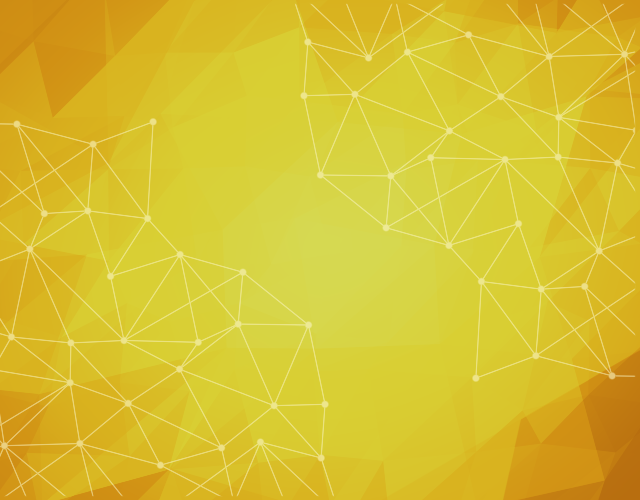
Write a Shadertoy shader that draws this background.

```glsl
#define GLOW_CENTER vec2(0.03, 0.0)
#define GLOW_RADII vec2(0.74, 0.60)
#define GLOW_TILT 0.26
#define FACET_LARGE 0.25
#define FACET_SMALL 0.14
#define FACET_CONTRAST 0.32
#define WEB_CENTER vec2(-0.011, 0.0)
#define WEB_TIP vec2(0.012, 0.15)
#define WEB_CELL 0.125
#define WEB_SHEAR 0.2
#define LINE_RADIUS 0.0003
#define NODE_RADIUS 0.0068

vec2 hash2(vec2 p) {
    vec3 q = fract(p.xyx * vec3(0.1031, 0.1030, 0.0973));
    q += dot(q, q.yzx + 33.33);
    return fract((q.xx + q.yz) * q.zy);
}

// Elliptical distance from the bright middle
float glowDistance(vec2 p) {
    p -= GLOW_CENTER;
    float c = cos(GLOW_TILT), s = sin(GLOW_TILT);
    return length(vec2(c * p.x + s * p.y, c * p.y - s * p.x) / GLOW_RADII);
}

vec3 ramp(float t) {
    vec3 color = mix(vec3(0.84, 0.85, 0.32), vec3(0.85, 0.81, 0.20), smoothstep(0.0, 0.55, t));
    color = mix(color, vec3(0.85, 0.70, 0.12), smoothstep(0.52, 0.90, t));
    color = mix(color, vec3(0.82, 0.57, 0.08), smoothstep(0.88, 1.12, t));
    return mix(color, vec3(0.72, 0.43, 0.06), smoothstep(1.08, 1.45, t));
}

// Low-poly triangles: xy = offset to the centroid, z = random shade
vec2 corner(vec2 id, float seed) {
    return id + (hash2(id + seed) - 0.5) * 0.62;
}

float edgeSide(vec2 p, vec2 a, vec2 b) {
    vec2 e = normalize(b - a), r = p - a;
    return e.x * r.y - e.y * r.x;
}

vec3 facets(vec2 p, float size) {
    vec2 g = p / size, cell = floor(g);
    float seed = 50.0 + floor(size * 100.0);
    float blur = 0.6 / (iResolution.y * size);
    vec4 sum = vec4(0.0);
    for (int y = -1; y <= 1; y++)
    for (int x = -1; x <= 1; x++) {
        vec2 id = cell + vec2(x, y);
        vec2 a = corner(id, seed), c = corner(id + 1.0, seed);
        for (int k = 0; k < 2; k++) {
            float upper = float(k), turn = 1.0 - 2.0 * upper;
            vec2 b = corner(id + vec2(1.0 - upper, upper), seed);
            float d = min(turn * edgeSide(g, a, b),
                      min(turn * edgeSide(g, b, c), turn * edgeSide(g, c, a)));
            float shade = hash2(id + seed + 17.0 * upper + 9.0).x - 0.5;
            vec2 toCentroid = ((a + b + c) / 3.0 - g) * size;
            sum += smoothstep(-blur, blur, d) * vec4(toCentroid, shade, 1.0);
        }
    }
    return sum.xyz / max(sum.w, 0.001);
}

// Web of nodes on a sheared, jittered lattice
vec2 webNode(vec2 id) {
    vec2 u = (id + (hash2(id + 71.0) - 0.5) * 0.6 * step(0.5, length(id))) * WEB_CELL;
    return WEB_TIP + vec2(u.x - WEB_SHEAR * u.y, u.y);
}

bool inWeb(vec2 id) {
    return id.x >= clamp(-id.y, 0.0, 2.0) && id.y >= -3.0;
}

// Sides are common, each quad takes one diagonal, long links are rare
bool linked(vec2 id, int k) {
    float h = hash2(id + 13.0 * float(k) + 31.0).y;
    if (k < 2) return h < 0.92;
    if (k == 4) return h < 0.14;
    bool rising = hash2(id - vec2(0.0, float(k - 2)) + 57.0).x < 0.5;
    return rising == (k == 2);
}

float segmentDistance(vec2 p, vec2 a, vec2 b) {
    vec2 r = p - a, e = b - a;
    return length(r - e * clamp(dot(r, e) / dot(e, e), 0.0, 1.0));
}

float web(vec2 p, float px) {
    const vec2 links[5] = vec2[5](vec2(1, 0), vec2(0, 1), vec2(1, 1), vec2(1, -1), vec2(2, 1));
    vec2 u = p - WEB_TIP;
    u.x += WEB_SHEAR * u.y;
    vec2 cell = floor(u / WEB_CELL + 0.5);
    float lineDist = 1.0, nodeDist = 1.0;
    for (int y = -1; y <= 1; y++)
    for (int x = -2; x <= 1; x++) {
        vec2 id = cell + vec2(x, y);
        if (!inWeb(id)) continue;
        vec2 a = webNode(id);
        nodeDist = min(nodeDist, length(p - a));
        for (int k = 0; k < 5; k++)
            if (linked(id, k) && inWeb(id + links[k]))
                lineDist = min(lineDist, segmentDistance(p, a, webNode(id + links[k])));
    }
    float strokes = 0.52 * (1.0 - smoothstep(LINE_RADIUS, LINE_RADIUS + px, lineDist));
    float dots = 0.62 * (1.0 - smoothstep(NODE_RADIUS - px, NODE_RADIUS + px, nodeDist));
    return max(strokes, dots);
}

void mainImage(out vec4 fragColor, in vec2 fragCoord) {
    float px = 1.0 / iResolution.y;
    vec2 p = (fragCoord - 0.5 * iResolution.xy) * px;
    // Faceted glow, with stronger contrast toward the rim
    vec3 large = facets(p, FACET_LARGE), small = facets(p, FACET_SMALL);
    float t = glowDistance(p + 0.3 * large.xy + 0.3 * small.xy);
    t += FACET_CONTRAST * glowDistance(p) * (0.6 * large.z + 0.5 * small.z);
    // Darker folded corner at lower right
    float fold = 0.58 * (p.x - 0.287) - 0.405 - p.y;
    float crease = p.x - 0.41 - 0.22 * (p.y + 0.3);
    t += smoothstep(-px, px, fold) * mix(0.06, 0.2, smoothstep(-px, px, crease));
    vec3 color = ramp(t);
    // Two webs, each the half turn of the other, cut by a thin margin
    vec2 q = p - WEB_CENTER;
    vec2 margin = vec2(0.641, 0.492) - abs(q);
    float frame = smoothstep(-px, px, min(margin.x, margin.y));
    if (q.x + 0.9 * q.y < 0.0) q = -q;
    color = mix(color, vec3(0.98, 0.96, 0.76), frame * web(q, px));
    fragColor = vec4(color, 1.0);
}
```
